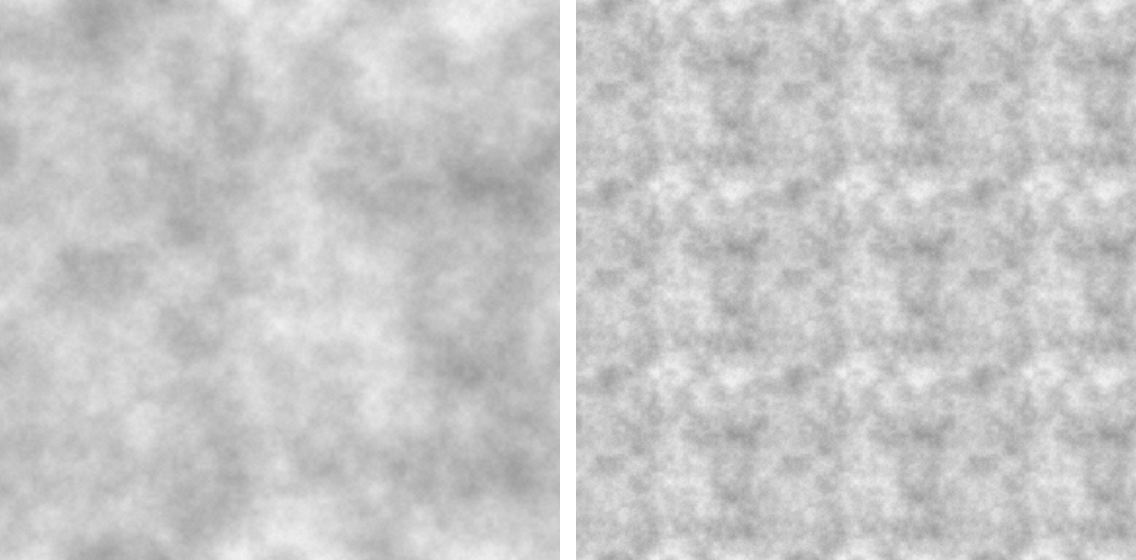
Left, the tile; right, the same tile 3 across and 3 down.
Write a WebGL 2 fragment shader that draws this texture.

```glsl
#version 300 es
precision highp float;
precision highp int;

#define BASE_CELLS 6
#define OCTAVES 7
#define GAIN 0.66
#define MEAN_GREY 0.779
#define CONTRAST 0.205
#define SEED 17u

uniform vec2 u_resolution;
out vec4 fragColor;

// Integer hash of a lattice point and layer, mapped to 0..1
float hash(ivec2 cell, uint layer) {
    uvec3 v = uvec3(uvec2(cell), layer + SEED) * 1664525u + 1013904223u;
    v.x += v.y * v.z;
    v.y += v.z * v.x;
    v.z += v.x * v.y;
    v ^= v >> 16u;
    v.x += v.y * v.z;
    v.y += v.z * v.x;
    v.z += v.x * v.y;
    return float(v.z >> 8u) / 16777216.0;
}

// Value noise, centred on zero, that wraps after a whole number of cells
float tiledNoise(vec2 uv, int cells, uint layer) {
    vec2 p = uv * float(cells);
    vec2 f = fract(p);
    ivec2 lo = ivec2(floor(p)) % cells;
    ivec2 hi = (lo + 1) % cells;
    vec2 w = f * f * (3.0 - 2.0 * f);
    float bottom = mix(hash(lo, layer), hash(ivec2(hi.x, lo.y), layer), w.x);
    float top = mix(hash(ivec2(lo.x, hi.y), layer), hash(hi, layer), w.x);
    return mix(bottom, top, w.y) - 0.5;
}

// Sum of octaves; those too fine for the canvas fade out
float clouds(vec2 uv) {
    float canvasSize = min(u_resolution.x, u_resolution.y);
    float sum = 0.0;
    float amplitude = 1.0;
    int cells = BASE_CELLS;
    for (int i = 0; i < OCTAVES; i++) {
        float pixelsPerCell = canvasSize / float(cells);
        float visible = smoothstep(0.5, 1.5, pixelsPerCell);
        sum += amplitude * visible * tiledNoise(uv, cells, uint(i));
        amplitude *= GAIN;
        cells *= 2;
    }
    return sum;
}

void main() {
    vec2 uv = gl_FragCoord.xy / u_resolution;
    float grey = MEAN_GREY + CONTRAST * clouds(uv);
    fragColor = vec4(vec3(clamp(grey, 0.0, 1.0)), 1.0);
}
```
